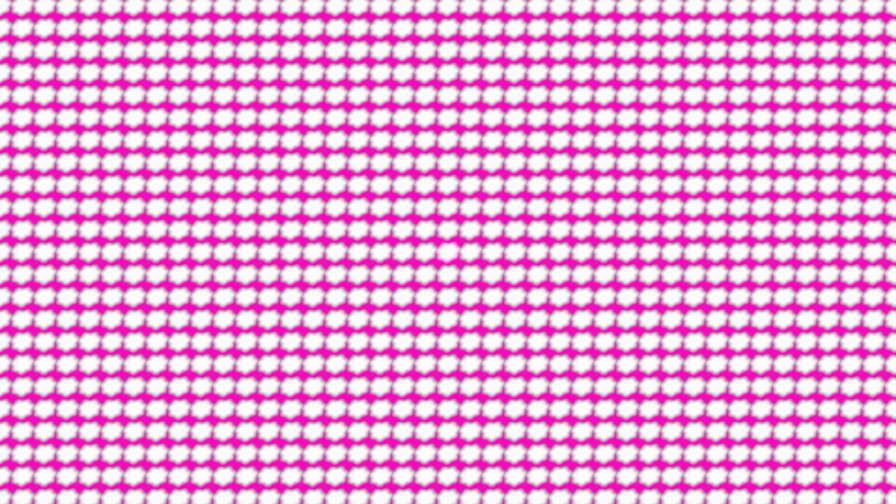
Reproduce this pattern procedurally as a Shadertoy shader.

```glsl
// Rows of puffy white tufts with soft grey rims on a magenta ground.
#define ROWS 22.5
#define TUFT_SIZE vec2(0.585, 0.455)
#define TILT -0.30
#define LOBES 7.0
#define LOBE_DEPTH 0.065
#define WOBBLE 0.04
#define RIM_INNER 0.45
#define RIM_OUTER 1.05
#define GROUND vec3(0.965, 0.045, 0.73)
#define TUFT vec3(0.985)
#define RIM_SHADE vec3(0.18, 0.0, 0.14)

// Tilted ellipse with a lobed outline: 1 inside, fading to 0 at the rim.
float tuftCover(vec2 p) {
    float c = cos(TILT), s = sin(TILT);
    vec2 q = vec2(c * p.x - s * p.y, s * p.x + c * p.y) / TUFT_SIZE;
    float angle = atan(q.y, q.x);
    float outline = 1.0 + LOBE_DEPTH * cos(LOBES * angle + 0.6)
                        + WOBBLE * sin(3.0 * angle + 1.0);
    float fade = (length(q) / outline - RIM_INNER) / (RIM_OUTER - RIM_INNER);
    return 1.0 - pow(clamp(fade, 0.0, 1.0), 2.2);
}

void mainImage(out vec4 fragColor, in vec2 fragCoord) {
    // Square cells, with one cell centred on the canvas.
    vec2 p = (fragCoord - 0.5 * iResolution.xy) / iResolution.y * ROWS;
    vec2 home = floor(p + 0.5);

    // Neighbouring tufts overlap, so keep the strongest cover.
    float cover = 0.0;
    vec2 owner = home;
    for (int y = -1; y <= 1; y++) {
        for (int x = -1; x <= 1; x++) {
            vec2 cell = home + vec2(x, y);
            float candidate = tuftCover(p - cell);
            if (candidate > cover) {
                cover = candidate;
                owner = cell;
            }
        }
    }

    // Grey rim on every tuft except the clean one at the centre.
    float shaded = step(0.5, length(owner));
    float rim = 4.0 * cover * (1.0 - cover) * shaded;
    vec3 color = mix(GROUND, TUFT, cover) - RIM_SHADE * rim;
    fragColor = vec4(color, 1.0);
}
```
